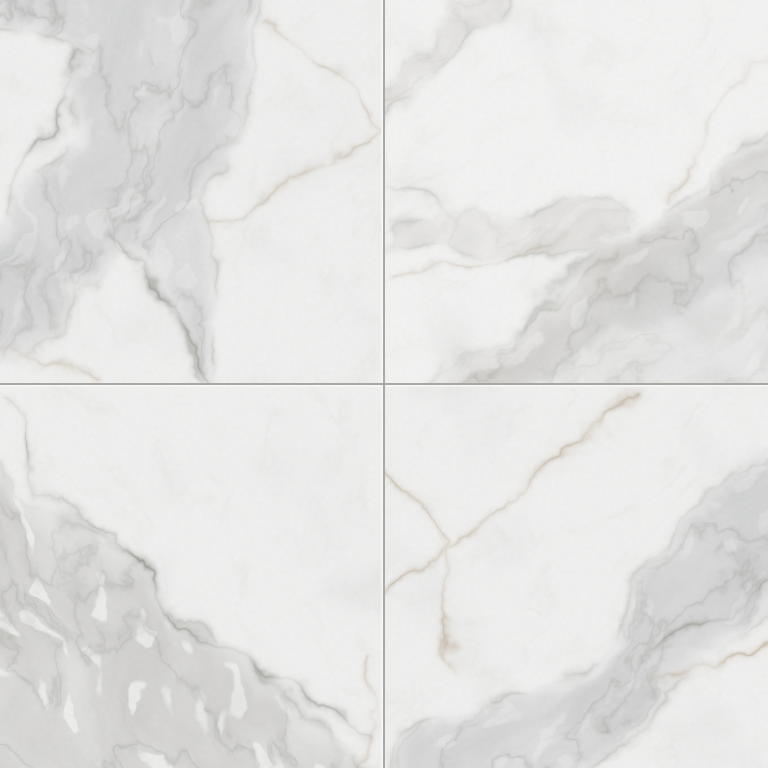
A three.js fragment shader for this texture:

```glsl
// Four polished marble tiles, two by two, with thin bevelled joints.
// Each tile has its own grey bands (tapered capsules) and thin veins (segments),
// bent by a gradient noise warp and filled with streaks, clouds and pale pebbles.
#define TILES 2.0
#define JOINT 0.0012
#define BEVEL 0.0022
#define WARP 0.15
#define VEIN_WIDTH 0.0065
#define WHITE vec3(0.932, 0.932, 0.930)
#define GREY vec3(0.815, 0.817, 0.818)
#define WARM_GREY vec3(0.815, 0.805, 0.785)
#define DARK_VEIN vec3(0.56, 0.56, 0.53)
#define TAN_VEIN vec3(0.74, 0.69, 0.61)
#define JOINT_COLOR vec3(0.66, 0.66, 0.64)

varying vec2 vUv;

vec2 hashGradient(vec2 c) {
  vec2 h = vec2(dot(c, vec2(127.1, 311.7)), dot(c, vec2(269.5, 183.3)));
  return fract(sin(h) * 43758.5) * 2.0 - 1.0;
}

float noise(vec2 p) {
  vec2 i = floor(p), f = fract(p);
  vec2 u = f * f * f * (f * (f * 6.0 - 15.0) + 10.0), e = vec2(1.0, 0.0);
  float low = mix(dot(hashGradient(i), f), dot(hashGradient(i + e), f - e), u.x);
  float high = mix(dot(hashGradient(i + e.yx), f - e.yx), dot(hashGradient(i + 1.0), f - 1.0), u.x);
  return mix(low, high, u.y);
}

float fbm(vec2 p) {
  float sum = 0.0, amp = 0.6;
  for (int i = 0; i < 5; i++) {
    sum += amp * noise(p);
    p = mat2(1.6, 1.2, -1.2, 1.6) * p + 7.3;
    amp *= 0.5;
  }
  return sum;
}

// Distance to a capsule whose radius runs from ra to rb
float band(vec2 p, vec2 a, vec2 b, float ra, float rb) {
  vec2 ab = b - a;
  float h = clamp(dot(p - a, ab) / dot(ab, ab), 0.0, 1.0);
  return length(p - a - ab * h) - mix(ra, rb, h);
}

float vein(vec2 p, vec2 a, vec2 b) {
  return exp(-band(p, a, b, 0.0, 0.0) / VEIN_WIDTH);
}

void main() {
  vec2 tile = floor(vUv * TILES), q = fract(vUv * TILES);
  vec2 seed = tile * 19.7 + 3.1;
  vec2 p = q + WARP * vec2(fbm(q * 4.0 + seed), fbm(q * 4.0 + seed + 31.4));

  // Layout of bands and veins in each tile
  float d, fine, tan_ = 0.0, warm = 0.0, pebbles = 0.0, angle;
  if (tile.y > 0.5 && tile.x < 0.5) {
    d = band(p, vec2(0.46, 1.05), vec2(0.37, 0.55), 0.25, 0.21);
    d = min(d, band(p, vec2(0.28, 0.5), vec2(-0.02, 0.18), 0.14, 0.12));
    d = min(d, band(p, vec2(0.42, 0.5), vec2(0.57, -0.02), 0.14, 0.01));
    d = min(d, band(p, vec2(0.0, 1.02), vec2(0.25, 0.95), 0.1, 0.1));
    fine = max(vein(p, vec2(0.2, 0.85), vec2(0.03, 0.42)), vein(p, vec2(0.3, 0.4), vec2(0.57, 0.0)));
    tan_ = max(vein(p, vec2(0.57, 0.4), vec2(0.98, 0.7)), vein(p, vec2(0.71, 0.93), vec2(0.98, 0.7)));
    tan_ = max(tan_, vein(p, vec2(0.0, 0.11), vec2(0.28, 0.02))) * 0.7;
    angle = 1.25;
  } else if (tile.y > 0.5) {
    d = band(p, vec2(0.12, -0.06), vec2(1.05, 0.49), 0.05, 0.16);
    float pale = band(p, vec2(0.6, -0.1), vec2(1.1, 0.25), 0.2, 0.25);
    pale = min(pale, band(p, vec2(0.02, 0.4), vec2(0.55, 0.4), 0.03, 0.08));
    pale = min(pale, band(p, vec2(0.0, 0.72), vec2(0.25, 0.98), 0.02, 0.05));
    d = min(d, max(pale, -0.012));
    fine = 0.5 * max(vein(p, vec2(0.08, 0.0), vec2(0.6, 0.32)), vein(p, vec2(0.03, 0.52), vec2(0.16, 0.42)));
    tan_ = 0.6 * max(vein(p, vec2(0.72, 0.47), vec2(1.0, 0.86)), vein(p, vec2(0.02, 0.28), vec2(0.5, 0.37)));
    warm = 1.0 - smoothstep(0.0, 0.7, q.x - q.y);
    angle = 0.58;
  } else if (tile.x < 0.5) {
    d = band(p, vec2(-0.61, -0.03), vec2(0.24, -0.69), 1.0, 1.0);
    fine = max(vein(p, vec2(0.02, 0.93), vec2(0.12, 0.7)), vein(p, vec2(0.12, 0.7), vec2(0.52, 0.33)));
    fine = max(fine, vein(p, vec2(0.52, 0.33), vec2(0.95, 0.1)));
    tan_ = 0.6 * vein(p, vec2(0.98, 0.28), vec2(0.94, 0.0));
    warm = 0.4;
    pebbles = 1.0;
    angle = 1.9;
  } else {
    d = band(p, vec2(0.2, -0.07), vec2(0.62, 0.2), 0.19, 0.12);
    d = min(d, band(p, vec2(0.62, 0.22), vec2(1.03, 0.66), 0.1, 0.17));
    fine = max(vein(p, vec2(0.58, 0.1), vec2(0.7, 0.3)), vein(p, vec2(0.7, 0.3), vec2(1.0, 0.47)));
    tan_ = max(vein(p, vec2(0.0, 0.42), vec2(0.22, 0.63)), vein(p, vec2(0.22, 0.63), vec2(0.46, 0.8)));
    tan_ = max(tan_, vein(p, vec2(0.46, 0.8), vec2(0.64, 0.98)));
    tan_ = max(tan_, max(vein(p, vec2(0.0, 0.8), vec2(0.12, 0.62)), vein(p, vec2(0.12, 0.62), vec2(0.2, 0.28))));
    tan_ = max(tan_, vein(p, vec2(0.7, 0.22), vec2(1.0, 0.32)));
    angle = 0.78;
  }

  // Streaks, broken ridges and clouds that follow the flow of the band
  float c = cos(angle), s = sin(angle);
  vec2 flow = vec2(c * p.x + s * p.y, c * p.y - s * p.x) + seed;
  float streak = fbm(flow * vec2(3.0, 10.0));
  float cloud = fbm(p * 3.0 + seed + 11.0);
  float ridge = exp(-abs(fbm(flow * vec2(3.0, 6.0) + 5.0)) * 38.0);
  float breaks = smoothstep(-0.25, 0.3, noise(q * 9.0 + seed));
  float stone = smoothstep(0.16, 0.28, noise(flow * vec2(11.0, 19.0)) + 0.12 * cloud);

  float grey = 1.0 - smoothstep(-0.055, 0.025, d);
  float edge = exp(-abs(d) / 0.008) * breaks;
  float fill = grey * clamp(0.8 + 0.7 * streak + 0.5 * cloud, 0.15, 1.15);
  fill *= 1.0 - stone * mix(0.35, 0.85, pebbles);

  // Colour from the ground up
  vec3 color = WHITE - 0.035 * smoothstep(0.0, 0.5, cloud) + 0.012 * tile.y * tile.x;
  color = mix(color, mix(GREY, WARM_GREY, warm), fill);
  color = mix(color, DARK_VEIN, ridge * (0.22 * grey + 0.05 * breaks));
  color = mix(color, DARK_VEIN, 0.32 * edge + 0.6 * fine * (0.3 + 0.7 * breaks));
  color = mix(color, TAN_VEIN, 0.75 * tan_ * (0.35 + 0.65 * breaks));
  color += 0.012 * noise(vUv * 170.0);

  // Inner joints, with a bright bevel to the left and below
  vec2 line = floor(vUv * TILES + 0.5);
  vec2 gap = vUv - line / TILES;
  vec2 inner = step(0.5, line) * step(line, vec2(TILES - 0.5));
  vec2 bevel = inner * (1.0 - smoothstep(0.0006, 0.0018, abs(gap + BEVEL)));
  vec2 joint = inner * (1.0 - smoothstep(JOINT * 0.5, JOINT * 1.5, abs(gap)));
  color = mix(color, vec3(0.98), 0.8 * max(bevel.x, bevel.y));
  color = mix(color, JOINT_COLOR, max(joint.x, joint.y));
  gl_FragColor = vec4(color, 1.0);
}
```
